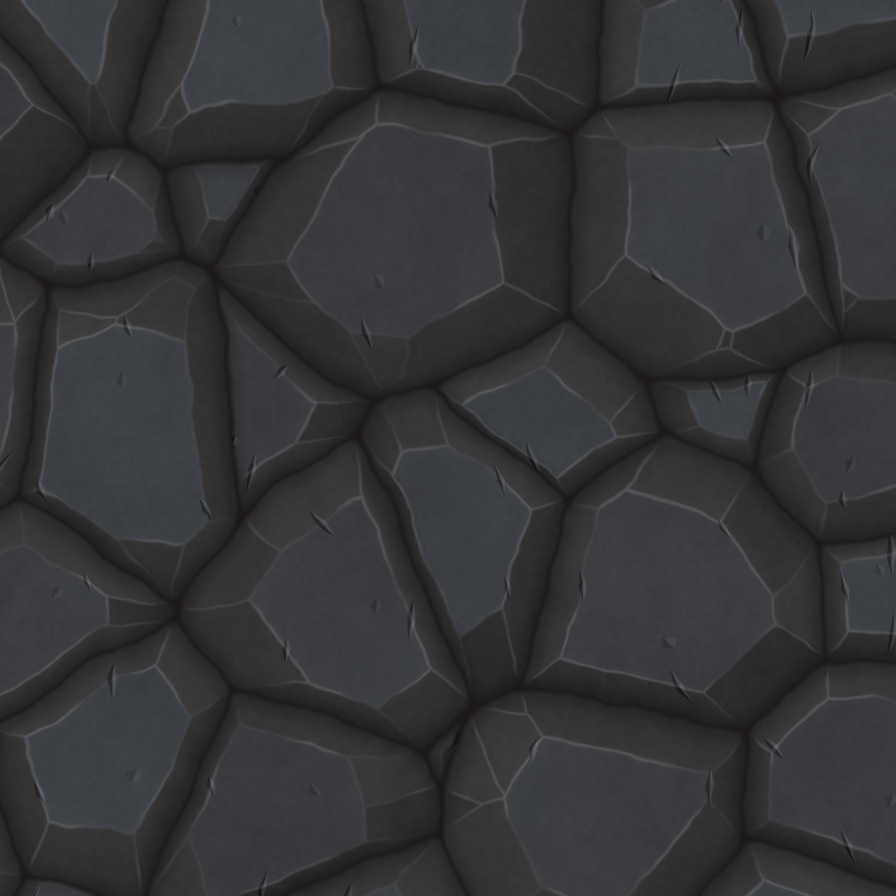
Give the GLSL for this texture, as a Shadertoy shader.

```glsl
// Dark hand-painted stone wall: chamfered boulders with pale ridges, chips and sooty joints

const float GRID = 4.7; // stone sites across the canvas

vec3 hash3(vec2 p) {
    vec3 q = fract(p.xyx * vec3(0.1031, 0.1030, 0.0973));
    q += dot(q, q.yxz + 33.33);
    return fract((q.xxy + q.yzz) * q.zyx);
}

float noise(vec2 p) {
    vec2 i = floor(p), f = fract(p);
    f = f * f * (3.0 - 2.0 * f);
    return mix(mix(hash3(i).x, hash3(i + vec2(1, 0)).x, f.x),
               mix(hash3(i + vec2(0, 1)).x, hash3(i + vec2(1, 1)).x, f.x), f.y);
}

float fbm(vec2 p) {
    float sum = 0.0, amp = 0.5;
    for (int i = 0; i < 4; i++) {
        sum += amp * noise(p);
        p = mat2(1.6, 1.2, -1.2, 1.6) * p + 7.3;
        amp *= 0.5;
    }
    return sum;
}

// Site position in xy, size weight in z
vec3 stoneSite(vec2 cell) {
    vec3 h = hash3(cell + 17.0);
    return vec3(cell + 0.1 + 0.8 * h.xy, 0.72 * smoothstep(0.2, 0.65, h.z));
}

vec2 heading(float angle) { return vec2(cos(angle), sin(angle)); }

void mainImage(out vec4 fragColor, in vec2 fragCoord) {
    vec2 uv = fragCoord / iResolution.y;
    vec2 wobble = vec2(fbm(uv * 9.0), fbm(uv * 9.0 + 40.0)) - 0.47;
    vec2 p = uv * GRID + 0.17 * wobble;

    // Owning stone: weighted Voronoi
    vec2 home = vec2(0);
    float best = 1e3;
    for (int y = -2; y <= 2; y++)
    for (int x = -2; x <= 2; x++) {
        vec2 cell = floor(p) + vec2(x, y);
        vec3 s = stoneSite(cell);
        float d = dot(p - s.xy, p - s.xy) - s.z;
        if (d < best) { best = d; home = cell; }
    }
    vec3 site = stoneSite(home);
    vec3 trait = hash3(home + 91.0);

    // Joint distance, the two closest facets, and how far the flat face reaches
    float jointSum = 0.0, f1 = 1e3, f2 = 1e3, width = 1.0;
    vec2 slope1 = vec2(1, 0), slope2 = vec2(0, 1), facing = vec2(0, 1);
    vec3 reach = vec3(9), facetRnd = vec3(0.5);
    for (int y = -3; y <= 3; y++)
    for (int x = -3; x <= 3; x++) {
        if (x == 0 && y == 0) continue;
        vec2 cell = home + vec2(x, y);
        vec3 s = stoneSite(cell);
        vec2 to = s.xy - site.xy;
        float gap = max(length(to), 0.05);
        vec2 n = to / gap;
        float siteDist = 0.5 * (gap + (site.z - s.z) / gap);
        float edge = siteDist - dot(p - site.xy, n);
        jointSum += exp(-edge / 0.022);

        vec3 rnd = hash3(home * 3.7 + cell * 1.3 + 5.0);
        float w = mix(0.19, 0.48, rnd.x) * max(siteDist, 0.14);
        float f = edge / w;
        if (f < f1) {
            f2 = f1; slope2 = slope1;
            f1 = f; slope1 = n / w; width = w; facing = n; facetRnd = rnd;
        } else if (f < f2) {
            f2 = f; slope2 = n / w;
        }
        for (int k = 0; k < 3; k++) {
            float along = dot(n, heading(6.283 * trait.x + 2.1 * float(k)));
            if (along > 0.01) reach[k] = min(reach[k], max(siteDist - w, 0.02) / along);
        }
    }
    float joint = -0.022 * log(jointSum);

    // Flat face: cool slate with broad cloudy tone
    float cloud = fbm(uv * 5.0 + trait.xy * 9.0);
    vec3 face = mix(vec3(0.212, 0.216, 0.228), vec3(0.250, 0.262, 0.282), cloud);
    face += 0.030 * (trait.z - 0.5) * vec3(0.7, 1.0, 1.25);

    // Chamfers: warm and lighter on top, darker below
    float lit = 0.5 + 0.5 * dot(facing, normalize(vec2(-0.3, 1.0)));
    vec3 chamfer = mix(vec3(0.184, 0.177, 0.180), vec3(0.224, 0.213, 0.218), lit);
    chamfer += 0.028 * (facetRnd.y - 0.5) + 0.014 * (cloud - 0.47);
    chamfer *= mix(0.92, 1.05, clamp(f1, 0.0, 1.0));
    vec3 col = mix(chamfer, face, smoothstep(-0.012, 0.012, (f1 - 1.0) * width));

    // Brushed mottling
    col += 0.024 * (fbm(uv * vec2(38, 30)) - 0.47) + 0.014 * (noise(uv * 190.0) - 0.5);

    // Pale worn ridges around the face and down the corners
    float rim = abs(f1 - 1.0) * width;
    float corner = (f2 - f1) / max(length(slope1 - slope2), 0.1);
    float wear = mix(0.3, 1.0, smoothstep(0.3, 0.65, noise(uv * 17.0)));
    float ridge = smoothstep(0.015, 0.001, rim);
    ridge = max(ridge, 0.85 * smoothstep(0.014, 0.001, corner) * step(f1, 1.0));
    float glow = smoothstep(0.06, 0.0, rim) * 0.008;
    col += wear * (glow + 0.088 * ridge * smoothstep(0.01, 0.07, joint));

    // Chips cut across the rim, plus one shallow dent on the face
    for (int k = 0; k < 4; k++) {
        vec3 r = hash3(home * 2.0 + float(k) * 13.0);
        bool dent = k == 3;
        float dist = dent ? 0.5 * reach.x : reach[k];
        vec2 q = p - site.xy - dist * heading(6.283 * trait.x + 2.1 * float(k % 3));
        vec2 axis = heading(1.57 + 1.5 * (r.x - 0.5));
        q = vec2(dot(q, vec2(axis.y, -axis.x)), dot(q, axis));
        float halfLen = dent ? 0.050 : mix(0.05, 0.14, r.y);
        float taper = 1.0 - abs(q.y) / halfLen;
        float lens = (dent ? 0.035 : 0.023) * taper - abs(q.x);
        float cut = smoothstep(-0.004, 0.005, lens) * step(0.2, r.z);
        float side = smoothstep(-0.005, 0.006, q.x);
        col += cut * mix(-0.085, 0.070, side) * (dent ? 0.4 : 1.0);
    }

    // Shade sinking into narrow sooty joints
    col *= mix(0.80, 1.0, smoothstep(0.0, 0.12, joint));
    col = mix(vec3(0.108, 0.096, 0.095), col, smoothstep(-0.012, 0.026, joint));
    fragColor = vec4(col, 1.0);
}
```
